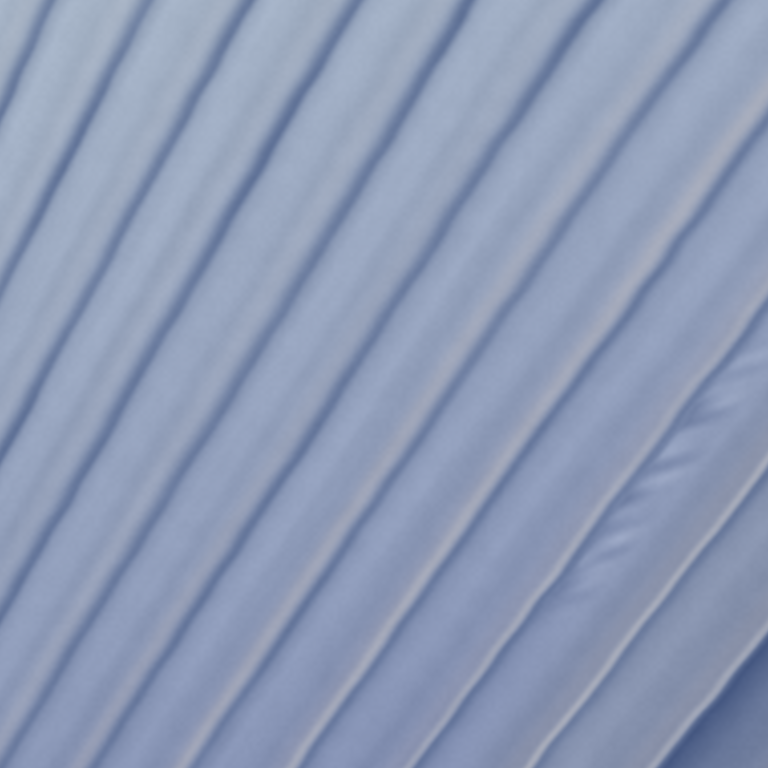
Reproduce this texture procedurally as a Shadertoy shader.

```glsl
// Pale blue pleated cloth: slanted folds fanning out, sharper and glossier at lower right.
#define LIGHT_CLOTH vec3(0.645, 0.700, 0.775)
#define DEEP_CLOTH  vec3(0.495, 0.545, 0.690)
#define CREASE      vec3(0.330, 0.405, 0.560)
#define GLOSS       vec3(0.740, 0.750, 0.785)
#define HOLLOW      vec3(0.235, 0.310, 0.480)
#define PITCH 0.1186      // fold spacing along the bottom edge
#define FAN 0.035         // extra spacing gained towards the top
#define SPREAD 0.0042     // spacing growth from fold to fold
#define SLANT 0.62        // sideways run of the reference fold
#define LAST_FOLD 6.0     // cloth ends in a dark hollow after this fold
#define PUCKER_FOLD 4.0   // fold with gathered stitches beside it

float hash(vec2 p) {
    return fract(sin(dot(p, vec2(127.1, 311.7))) * 43758.5453);
}

float noise(vec2 p) {
    vec2 i = floor(p), f = fract(p);
    f = f * f * (3.0 - 2.0 * f);
    return mix(mix(hash(i), hash(i + vec2(1, 0)), f.x),
               mix(hash(i + vec2(0, 1)), hash(i + vec2(1, 1)), f.x), f.y);
}

float bump(float x, float width) {
    x /= width;
    return exp(-x * x);
}

// Fold number at a point; whole values lie on the creases.
// Inverts x = SPREAD n^2 + (PITCH + FAN y) n + SLANT y.
float foldCoord(vec2 p) {
    float b = PITCH + FAN * p.y;
    float c = SLANT * p.y - 0.003 - p.x;
    return (sqrt(max(b * b - 4.0 * SPREAD * c, 0.0)) - b) / (2.0 * SPREAD);
}

void mainImage(out vec4 fragColor, in vec2 fragCoord) {
    vec2 uv = fragCoord / iResolution.xy;

    // Fold position, with slightly wavering creases
    float n = foldCoord(uv);
    n += 0.06 * (noise(vec2(n * 0.7, uv.y * 5.0)) - 0.5);
    n += 0.025 * (noise(vec2(n * 2.0, uv.y * 32.0)) - 0.5);
    float fold = floor(n);
    float f = n - fold;
    float line = floor(n + 0.5);
    float d = n - line;
    float crisp = smoothstep(-0.35, 0.60, uv.x - uv.y);

    // Broad light across the cloth
    float light = clamp(0.75 * uv.y + 0.30 * (1.0 - uv.x), 0.0, 1.0);
    vec3 col = mix(DEEP_CLOTH, LIGHT_CLOTH, light);
    col = mix(col, vec3(0.53, 0.575, 0.665), 0.6 * smoothstep(4.0, 5.2, n));

    // Soft rounding of each pleat and faint lengthwise streaks
    float vary = hash(vec2(fold, 3.0));
    col += 0.018 * bump(f - 0.30, 0.20) - 0.020 * bump(f - 0.60, 0.12);
    col += 0.022 * (noise(vec2(n * 9.0, uv.y * 3.0)) - 0.5);

    // Ridge highlight just before the crease: broad above, narrow below
    float along = noise(vec2(fold * 7.0, uv.y * 4.0));
    float ridge = bump(f - mix(0.76, 0.935, crisp), mix(0.13, 0.045, crisp));
    float gloss = mix(0.22, 0.85, crisp * crisp) * (0.65 + 0.35 * vary + 0.25 * (along - 0.5));
    col = mix(col, GLOSS, ridge * gloss);
    col += vec3(0.020, 0.004, -0.014) * bump(f - 0.83, 0.12) * smoothstep(0.0, 0.5, crisp);

    // Dark crease, with a softer shoulder on its left side
    float width = d < 0.0 ? mix(0.105, 0.030, crisp) : mix(0.060, 0.065, crisp);
    float depth = mix(0.72, 0.50, crisp) * (0.72 + 0.45 * noise(vec2(line * 5.0, uv.y * 5.0)));
    col = mix(col, CREASE, bump(d, width) * depth);
    col = mix(col, CREASE, 0.16 * bump(d - 0.03, 0.16));

    // Gathered puckers to the right of one fold
    float q = n - PUCKER_FOLD;
    float gather = smoothstep(0.03, 0.10, q) * (1.0 - smoothstep(0.16, 0.48, q))
                 * smoothstep(0.17, 0.25, uv.y) * (1.0 - smoothstep(0.50, 0.58, uv.y));
    float wrinkle = noise(vec2(q * 3.0, (uv.y - 0.25 * uv.x) * 62.0)) - 0.5;
    col += gather * wrinkle * vec3(0.20, 0.19, 0.16);

    // Hollow beyond the last fold, lifting towards the corner
    float beyond = n - LAST_FOLD;
    float hollow = smoothstep(-0.05, 0.05, beyond) * exp(-2.2 * max(beyond, 0.0));
    col = mix(col, HOLLOW, 0.92 * hollow);

    // Weave grain
    col += 0.012 * (noise(uv * 190.0) - 0.5) + 0.012 * (noise(uv * 45.0) - 0.5);
    fragColor = vec4(clamp(col, 0.0, 1.0), 1.0);
}
```
